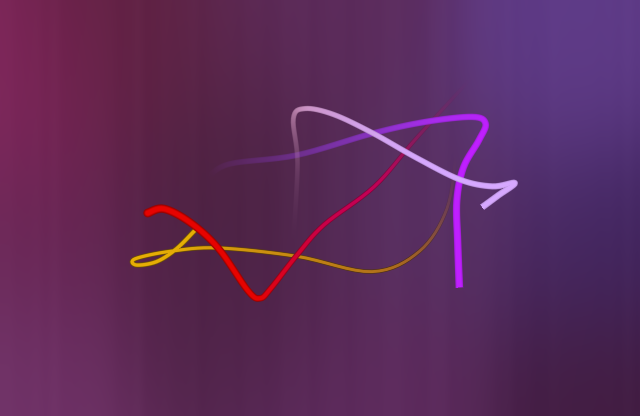
A Shadertoy shader for this background:

```glsl
const float ASPECT = 1.542;          // layout width in units of its height
const float GLOW_TIGHTNESS = 14.0;
const float STREAK_DENSITY = 45.0;
const float STREAK_STRENGTH = 0.012;
const int KNOTS = 12;
const int STEPS = 8;                 // line pieces per spline span
const int GLOWS = 12;

const vec2 GLOW_POS[GLOWS] = vec2[GLOWS](
    vec2(0.0, 0.78), vec2(0.33, 0.88), vec2(0.75, 0.92), vec2(1.4, 0.85),
    vec2(1.5, 0.42), vec2(1.5, 0.04), vec2(0.85, 0.05), vec2(0.05, 0.1),
    vec2(0.05, 0.45), vec2(0.55, 0.58), vec2(0.55, 0.25), vec2(0.98, 0.5));
const vec3 GLOW_COLOR[GLOWS] = vec3[GLOWS](
    vec3(0.52, 0.15, 0.37), vec3(0.37, 0.13, 0.25), vec3(0.36, 0.17, 0.36),
    vec3(0.37, 0.23, 0.53), vec3(0.26, 0.15, 0.38), vec3(0.26, 0.11, 0.25),
    vec3(0.37, 0.17, 0.37), vec3(0.44, 0.20, 0.41), vec3(0.41, 0.15, 0.33),
    vec3(0.29, 0.13, 0.25), vec3(0.30, 0.13, 0.27), vec3(0.35, 0.19, 0.39));

// Spline knots, from the bright head to the fading tail
const vec2 GOLD_PATH[KNOTS] = vec2[KNOTS](
    vec2(0.470, 0.446), vec2(0.426, 0.402), vec2(0.378, 0.371), vec2(0.329, 0.363),
    vec2(0.327, 0.378), vec2(0.412, 0.396), vec2(0.526, 0.404), vec2(0.715, 0.384),
    vec2(0.896, 0.347), vec2(1.010, 0.396), vec2(1.076, 0.498), vec2(1.098, 0.631));
const vec2 RED_PATH[KNOTS] = vec2[KNOTS](
    vec2(0.357, 0.488), vec2(0.396, 0.498), vec2(0.458, 0.466), vec2(0.526, 0.404),
    vec2(0.598, 0.301), vec2(0.627, 0.283), vec2(0.653, 0.307), vec2(0.715, 0.386),
    vec2(0.781, 0.460), vec2(0.902, 0.552), vec2(1.002, 0.667), vec2(1.137, 0.815));
const vec2 VIOLET_PATH[KNOTS] = vec2[KNOTS](
    vec2(1.106, 0.309), vec2(1.102, 0.418), vec2(1.100, 0.518), vec2(1.116, 0.598),
    vec2(1.153, 0.663), vec2(1.169, 0.703), vec2(1.137, 0.719), vec2(1.024, 0.707),
    vec2(0.896, 0.679), vec2(0.715, 0.627), vec2(0.554, 0.606), vec2(0.502, 0.574));
const vec2 PINK_PATH[KNOTS] = vec2[KNOTS](
    vec2(1.161, 0.502), vec2(1.199, 0.530), vec2(1.239, 0.560), vec2(1.185, 0.552),
    vec2(1.108, 0.568), vec2(1.004, 0.620), vec2(0.896, 0.681), vec2(0.803, 0.725),
    vec2(0.735, 0.739), vec2(0.707, 0.715), vec2(0.717, 0.608), vec2(0.707, 0.422));

struct Ribbon {
    vec3 head, tail;      // colours
    float headRadius, tailRadius;
    float fadeStart;      // share of the path that stays opaque
    float rim;            // darkness of the edges
    bool flatCap;
};
const Ribbon GOLD = Ribbon(vec3(0.90, 0.68, 0.02), vec3(0.66, 0.40, 0.12), 0.0065, 0.0045, 0.74, 0.55, false);
const Ribbon RED = Ribbon(vec3(0.90, 0.01, 0.0), vec3(0.76, 0.0, 0.34), 0.0105, 0.0045, 0.80, 0.35, false);
const Ribbon VIOLET = Ribbon(vec3(0.75, 0.12, 1.0), vec3(0.56, 0.22, 0.85), 0.0090, 0.0065, 0.60, 0.12, true);
const Ribbon PINK = Ribbon(vec3(0.84, 0.66, 1.0), vec3(0.79, 0.56, 0.72), 0.0080, 0.0055, 0.70, 0.12, true);

float hash(float n) {
    n = fract(n * 0.1031);
    n *= n + 33.33;
    return fract(n * (n + n));
}

float noise(float x) {
    float cell = floor(x);
    return mix(hash(cell), hash(cell + 1.0), smoothstep(0.0, 1.0, x - cell));
}

vec2 catmullRom(vec2 a, vec2 b, vec2 c, vec2 d, float t) {
    return b + 0.5 * t * (c - a + t * (2.0 * a - 5.0 * b + 4.0 * c - d + t * (3.0 * (b - c) + d - a)));
}

// Distance to the spline, and position along it from 0 to 1
vec2 nearestOnPath(vec2 p, vec2 path[KNOTS]) {
    vec2 nearest = vec2(1e3, 0.0);
    vec2 start = path[0];
    for (int i = 0; i < KNOTS - 1; i++) {
        vec2 before = path[max(i - 1, 0)], after = path[min(i + 2, KNOTS - 1)];
        for (int j = 0; j < STEPS; j++) {
            vec2 end = catmullRom(before, path[i], path[i + 1], after, float(j + 1) / float(STEPS));
            vec2 span = end - start, offset = p - start;
            float h = clamp(dot(offset, span) / dot(span, span), 0.0, 1.0);
            float dist = length(offset - h * span);
            float along = (float(i) + (float(j) + h) / float(STEPS)) / float(KNOTS - 1);
            if (dist < nearest.x) nearest = vec2(dist, along);
            start = end;
        }
    }
    return nearest;
}

vec3 drawRibbon(vec3 under, vec2 p, float pixel, vec2 path[KNOTS], Ribbon r) {
    vec2 nearest = nearestOnPath(p, path);
    float dist = nearest.x, along = nearest.y;
    float radius = mix(r.headRadius, r.tailRadius, along);
    vec3 color = mix(r.head, r.tail, smoothstep(0.4, 0.85, along));
    color *= 1.0 - r.rim * smoothstep(0.4, 1.0, dist / radius);
    if (r.flatCap && along <= 0.0)
        dist = max(dist, radius + dot(path[0] - p, normalize(path[1] - path[0])));
    float cover = 1.0 - smoothstep(-0.7 * pixel, 0.7 * pixel, dist - radius);
    return mix(under, color, cover * (1.0 - smoothstep(r.fadeStart, 1.0, along)));
}

vec3 background(vec2 p) {
    vec4 sum = vec4(0.0);
    for (int i = 0; i < GLOWS; i++) {
        vec2 offset = p - GLOW_POS[i];
        sum += vec4(GLOW_COLOR[i], 1.0) * exp(-GLOW_TIGHTNESS * dot(offset, offset));
    }
    float streak = noise((p.x + 2.0) * STREAK_DENSITY) - 0.5;
    return sum.rgb / max(sum.a, 1e-6) + STREAK_STRENGTH * streak;
}

void mainImage(out vec4 fragColor, in vec2 fragCoord) {
    float pixel = 1.0 / iResolution.y;
    vec2 p = (fragCoord - vec2(0.5 * iResolution.x, 0.0)) * pixel + vec2(0.5 * ASPECT, 0.0);
    vec3 color = background(p);
    color = drawRibbon(color, p, pixel, GOLD_PATH, GOLD);
    color = drawRibbon(color, p, pixel, RED_PATH, RED);
    color = drawRibbon(color, p, pixel, VIOLET_PATH, VIOLET);
    color = drawRibbon(color, p, pixel, PINK_PATH, PINK);
    fragColor = vec4(color, 1.0);
}
```
